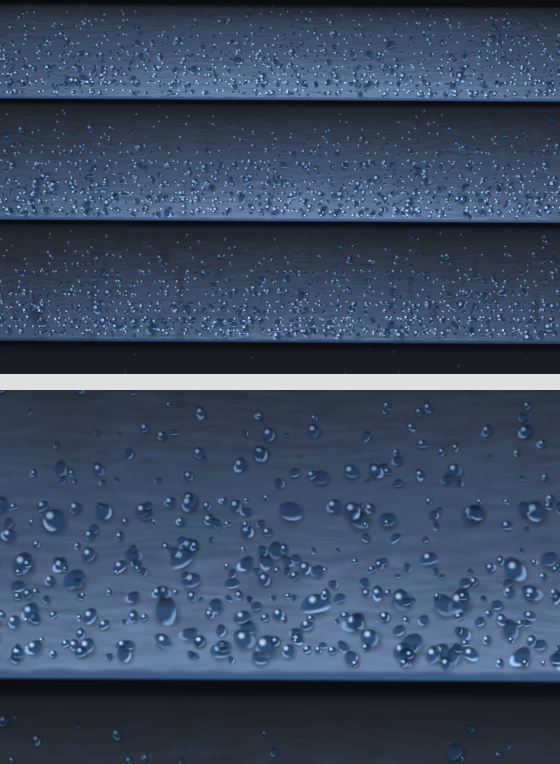
Top, the full canvas; bottom, a detail of the centre.
Reproduce this texture procedurally as a Shadertoy shader.

```glsl
vec2 rand2(vec2 p) {
    p = vec2(dot(p, vec2(127.1, 311.7)), dot(p, vec2(269.5, 183.3)));
    return fract(sin(p) * 43758.55);
}

float gradientDot(vec2 cell, vec2 f, vec2 corner) {
    return dot(rand2(cell + corner) * 2.0 - 1.0, f - corner);
}

float gradientNoise(vec2 p) {
    vec2 i = floor(p), f = p - i;
    vec2 u = f * f * f * (f * (f * 6.0 - 15.0) + 10.0);
    return mix(mix(gradientDot(i, f, vec2(0, 0)), gradientDot(i, f, vec2(1, 0)), u.x),
               mix(gradientDot(i, f, vec2(0, 1)), gradientDot(i, f, vec2(1, 1)), u.x), u.y);
}

// Slat coordinate: whole part is the row, fraction is the height in the slat
float slatCoord(vec2 p) {
    return (p.y - 0.082 + 0.006 * (p.x - 0.75)) / 0.324;
}

// Painted board: dark below the overlap, pale towards its lower lip
vec3 boardColor(vec2 p) {
    float v = slatCoord(p), row = floor(v), h = v - row;
    float rowLight = row < 0.0 ? 0.12 : row < 1.0 ? 0.76 : 1.0;
    float side = (p.x - 0.8) / 0.85;
    float light = pow(1.0 - h, 1.15) * rowLight * (1.0 - 0.36 * side * side);
    light += 0.05 * gradientNoise(p * vec2(3.0, 5.0));

    // Wavy wood grain and damp streaks
    float bend = gradientNoise(p * vec2(11.0, 24.0));
    float grain = gradientNoise(vec2(p.x * 17.0, p.y * 125.0 + 2.0 * bend))
                + 0.6 * gradientNoise(vec2(p.x * 45.0, p.y * 210.0 + 3.0 * bend));
    light += grain * (0.07 + 0.17 * light);
    if (row == 0.0)
        light -= 0.22 * smoothstep(0.12, 0.45, gradientNoise(p * vec2(26.0, 9.0))) * (1.0 - h);

    vec3 color = mix(vec3(0.145, 0.168, 0.205), vec3(0.24, 0.315, 0.42), smoothstep(0.0, 0.5, light));
    color = mix(color, vec3(0.42, 0.52, 0.67), smoothstep(0.4, 1.05, light));
    return row < 0.0 ? color * 0.68 : color;
}

// Layers of jittered drops, larger and denser towards each lip
vec3 addDrops(vec3 color, vec2 p, float px) {
    for (int layer = 0; layer < 6; layer++) {
        float k = float(layer);
        float size = mix(0.048, 0.021, k / 5.0);
        vec2 q = p / size + k * vec2(3.7, 5.3);
        float shift = rand2(vec2(floor(q.y), k)).x * 7.0;
        q.x += shift;
        vec2 id = floor(q) + k * 57.0;
        vec2 jitter = rand2(id), kind = rand2(id + 19.3), tilt = rand2(id + 41.7);
        vec2 offset = (fract(q) - mix(vec2(0.3), vec2(0.7), jitter)) * size;

        float v = slatCoord(p - offset), h = fract(v);
        float density = v < 0.0 ? 0.03 : mix(0.62, 0.07, smoothstep(0.15, 0.95, h));
        if (kind.x > density || h < 0.05) continue;

        float radius = size * mix(0.1, 0.25, kind.y * kind.y) * mix(1.05, 0.65, h);
        float angle = tilt.x * 6.283;
        vec2 axis = vec2(cos(angle), sin(angle));
        vec2 o = vec2(dot(offset, axis), dot(offset, vec2(-axis.y, axis.x))) / radius;
        o.y += 0.25 * o.x * o.x * (tilt.y - 0.5);
        float d = length(o * vec2(mix(0.65, 0.95, tilt.y), 1.1));
        float aa = 1.2 * px / radius;
        float body = 1.0 - smoothstep(1.0 - aa, 1.0 + aa, d);

        // Soft contact shadow, blue lens, dark upper rim
        vec2 n = offset / radius;
        float shade = 1.0 - smoothstep(0.6, 1.7, length(n - vec2(0.15, -0.3)));
        color *= 1.0 - 0.28 * shade;
        float lum = dot(color, vec3(0.333));
        vec3 lens = vec3(0.09, 0.17, 0.28) + vec3(0.22, 0.36, 0.5) * lum;
        lens *= 1.0 - 0.4 * smoothstep(0.1, 1.0, n.y);
        color = mix(color, lens, body * 0.8);

        // Pale crescent and a small glint
        float turn = -1.4 + 2.6 * (tilt.x - 0.5);
        float facing = dot(n, vec2(cos(turn), sin(turn)));
        float crescent = smoothstep(0.25, 0.85, facing) * smoothstep(0.4, 0.8, d) * body;
        float sky = mix(0.65, 0.25, h) * (v < 0.0 ? 0.4 : 1.0);
        color += vec3(0.72, 0.8, 0.9) * crescent * sky * mix(0.3, 1.0, jitter.x);
        float glint = 1.0 - smoothstep(0.12, 0.4 + aa, length(n - vec2(-0.3, 0.4)));
        color += vec3(0.8, 0.86, 0.9) * glint * sky * step(0.45, jitter.y);
    }
    return color;
}

void mainImage(out vec4 fragColor, in vec2 fragCoord) {
    vec2 p = fragCoord / iResolution.y;
    float px = 1.0 / iResolution.y;
    float v = slatCoord(p), h = fract(v);
    vec3 color = addDrops(boardColor(p), p, px);

    // Blue rolled lip
    float lipLight = v < 1.0 ? 0.75 : 1.0;
    float lip = 1.0 - smoothstep(0.02, 0.04, h + 0.012 * gradientNoise(vec2(p.x * 30.0, floor(v))));
    if (v > 0.0) color = mix(color, vec3(0.20, 0.32, 0.48) * lipLight, lip * 0.8);

    // Shadow beneath each overlap, including the one at the top border
    float gap = min(1.0 - h, abs(v - 2.82));
    float shadow = smoothstep(0.015, 0.065, gap) * mix(0.72, 1.0, smoothstep(0.04, 0.2, gap));
    color = mix(vec3(0.045, 0.052, 0.065), color, shadow);
    color = mix(vec3(0.045, 0.052, 0.065), color, smoothstep(0.0, 0.012 + 2.0 * px, h));

    fragColor = vec4(clamp(color, 0.0, 1.0), 1.0);
}
```
